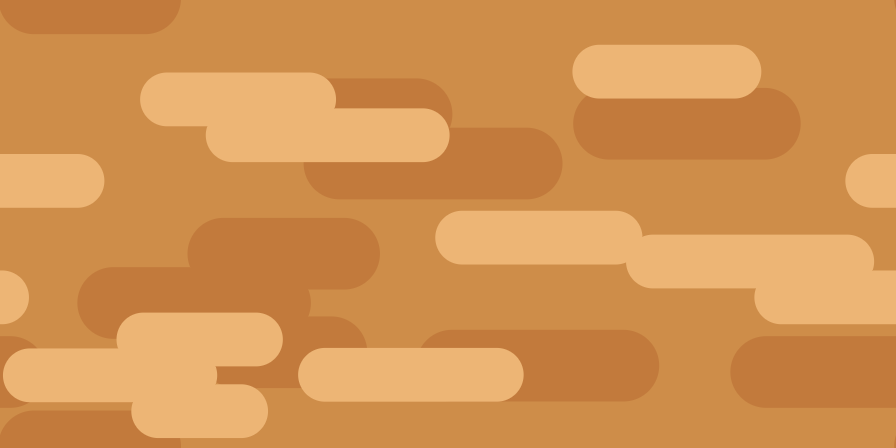
Give the GLSL for this pattern, as a Shadertoy shader.

```glsl
// Flat camouflage of horizontal rounded bars: staggered dark and light stacks on tan.

const vec3 TAN   = vec3(0.808, 0.553, 0.286);
const vec3 DARK  = vec3(0.760, 0.480, 0.235);
const vec3 LIGHT = vec3(0.929, 0.710, 0.460);

const vec2  TILE         = vec2(2.0, 1.0); // repeat size, in canvas heights
const float GOLDEN       = 0.618;
const float SWAY_RATE    = 1.2;            // vertical sway from stack to stack
const float STACK_RATE   = 1.14;           // how often tall stacks recur
const float STACK_PEAK   = 1.3;
const float STACK_GAIN   = 2.5;
const float LENGTH_PHASE = 0.2;
const int   MAX_BARS     = 3;

struct Layer {
    int   stacks;     // number of stacks per tile
    vec2  start;      // centre of the first stack
    float rise;       // height gained per stack, wrapped to the tile
    float sway;       // strength of the vertical sway
    float swayPhase;
    float radius;     // half thickness of a bar
    vec2  lengths;    // shortest and longest bar
    float spacing;    // vertical distance between bars in a stack
    float stagger;    // sideways shift of alternate bars
};

const Layer DARK_BARS  = Layer(6, vec2(0.20, -0.07), 0.43, 0.10, -3.97,
                               0.080, vec2(0.36, 0.60), 0.110, 0.10);
const Layer LIGHT_BARS = Layer(7, vec2(0.06, 0.72), 0.45, 0.13, -1.26,
                               0.060, vec2(0.29, 0.57), 0.080, 0.10);

// Signed distance to a horizontal capsule, repeated over the tile.
float barDistance(vec2 offset, float barLength, float radius) {
    offset -= TILE * round(offset / TILE);
    offset.x = max(abs(offset.x) - 0.5 * barLength + radius, 0.0);
    return length(offset) - radius;
}

// Distance to the union of all stacks in one layer.
float layerDistance(vec2 p, Layer layer) {
    float nearest = 10.0;
    for (int i = 0; i < layer.stacks; i++) {
        float id = float(i);
        vec2 centre = layer.start + id * vec2(TILE.x / float(layer.stacks), layer.rise);
        centre.y += layer.sway * sin(SWAY_RATE * id + layer.swayPhase);

        float wave = cos(STACK_RATE * (id - STACK_PEAK));
        int bars = clamp(int(1.0 + STACK_GAIN * wave), 1, MAX_BARS);

        for (int k = 0; k < bars; k++) {
            // Bars zigzag upward; a lone bar stays centred.
            float side = bars == 1 ? 0.0 : (k % 2 == 0 ? 1.0 : -1.0);
            float level = float(k) - 0.5 * float(bars - 1);
            vec2 bar = centre + vec2(side * layer.stagger, level * layer.spacing);

            float pick = fract(GOLDEN * float(i * MAX_BARS + k) + LENGTH_PHASE);
            float barLength = mix(layer.lengths.x, layer.lengths.y, pick);
            nearest = min(nearest, barDistance(p - bar, barLength, layer.radius));
        }
    }
    return nearest;
}

// Edge coverage about one pixel wide.
float coverage(float dist) {
    return clamp(0.5 - dist * iResolution.y, 0.0, 1.0);
}

void mainImage(out vec4 fragColor, in vec2 fragCoord) {
    vec2 p = fragCoord / iResolution.y;

    vec3 color = TAN;
    color = mix(color, DARK, coverage(layerDistance(p, DARK_BARS)));
    color = mix(color, LIGHT, coverage(layerDistance(p, LIGHT_BARS)));

    fragColor = vec4(color, 1.0);
}
```
